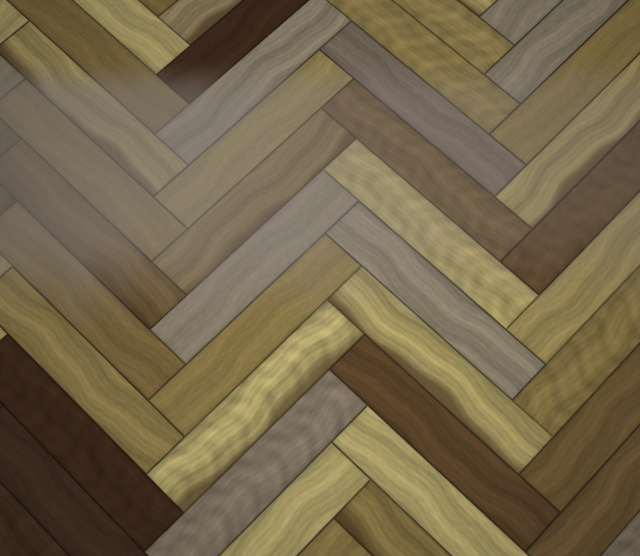
Reproduce this texture procedurally as a Shadertoy shader.

```glsl
// Worn herringbone parquet of mixed hardwood planks under a soft, hazy reflection.

#define PERIOD 0.1179     // vertical step between planks, in canvas heights
#define SPACING 2.436     // distance between zigzag spines, in periods
#define SQUASH 0.85       // foreshortening of the floor
#define TILT 0.1945       // perspective growth toward the bottom
#define SEAM 0.012        // half width of a joint, in periods
#define GRAIN 0.17        // contrast of the wood grain
#define HAZE 0.62         // strength of the reflection

const vec3 UMBER  = vec3(0.32, 0.235, 0.145);
const vec3 OCHRE  = vec3(0.49, 0.42, 0.25);
const vec3 STRAW  = vec3(0.63, 0.58, 0.38);
const vec3 ASH    = vec3(0.46, 0.42, 0.39);
const vec3 WALNUT = vec3(0.22, 0.145, 0.10);
const vec3 GLOSS  = vec3(0.52, 0.49, 0.48);

vec3 hash3(vec2 p) {
    vec3 v = fract(p.xyx * vec3(0.1031, 0.1030, 0.0973) + 0.37);
    v += dot(v, v.yxz + 33.33);
    return fract((v.xxy + v.yzz) * v.zyx);
}

// Distance to the nearest scattered point
float cellular(vec2 p) {
    vec2 cell = floor(p);
    float nearest = 2.0;
    for (int j = -1; j <= 1; j++)
        for (int i = -1; i <= 1; i++) {
            vec2 c = cell + vec2(i, j);
            nearest = min(nearest, length(c + hash3(c).xy - p));
        }
    return nearest;
}

// Horizontal offset of the zigzag spine
float zigzag(float y) { return abs(fract(y) - 0.5) - 0.25; }

float spineX(float i, float y) {
    return i * SPACING + zigzag(y - mod(i, 2.0) * SPACING);
}

// Wood of one plank; w.x runs along it, w.y (0 to 1) across it
vec3 wood(vec2 w, vec2 id, float darkZone) {
    vec3 r = hash3(id + 17.0);
    vec3 s = hash3(id * 1.7 + 41.0);

    vec3 col = mix(UMBER, OCHRE, smoothstep(0.0, 0.35, r.x));
    col = mix(col, STRAW, smoothstep(0.35, 0.95, r.x));
    col = mix(col, ASH, 0.75 * smoothstep(0.74, 0.84, r.y));
    col = mix(col, WALNUT, 0.9 * max(darkZone, step(0.93, s.x)));

    // Long figure from bent, layered sines
    float bend = w.y + 0.09 * sin(w.x * 1.9 + r.z * 20.0)
               + 0.03 * sin(w.x * 5.3 + s.y * 20.0);
    float figure = 0.5 * sin(bend * 9.0 + r.x * 30.0)
                 + 0.3 * sin(bend * 23.0 + w.x * 0.8 + s.z * 30.0)
                 + 0.2 * sin(bend * 57.0 - w.x * 1.3);
    // Short pores and cross-grain shimmer
    float pores = cellular(vec2(w.x * 5.0, w.y * 22.0) + id * 13.0) - 0.45;
    float ripple = sin(w.x * 13.0 + 2.5 * sin(w.y * 5.0 + r.y * 9.0))
                 * sin(w.x * 4.1 + w.y * 3.0) * step(0.7, s.y);
    col *= 1.0 + GRAIN * (mix(0.4, 1.0, s.z) * figure + 0.55 * pores + 0.4 * ripple);

    // Heartwood stain along one side of some planks
    float stain = smoothstep(0.72, 0.98, bend) * step(0.72, s.z);
    return mix(col, UMBER * 0.85, 0.65 * stain);
}

vec3 parquet(vec2 p) {
    // Floor plane in periods, y pointing down
    vec2 q = vec2(p.x - 0.4129, p.y) / (1.0 + TILT * p.y);
    q = vec2(q.x - 0.1881, (q.y - 0.0368) / SQUASH) / PERIOD;

    // Column between two zigzag spines
    float column = floor(q.x / SPACING);
    if (q.x < spineX(column, q.y)) column -= 1.0;
    else if (q.x > spineX(column + 1.0, q.y)) column += 1.0;

    // Planks fall to the right in even columns and rise in odd ones
    float odd = mod(column, 2.0);
    float slope = 1.0 - 2.0 * odd;
    float t = q.y - slope * (q.x - (column + odd) * SPACING) + 0.25 * slope;
    vec2 id = vec2(column, floor(t));
    float across = fract(t);
    float along = q.x + slope * q.y;
    vec2 centre = vec2((column + 0.5) * SPACING, id.y + 0.5 + 0.5 * SPACING);

    float darkZone = smoothstep(-3.0, -3.5, centre.x) * smoothstep(5.9, 6.6, centre.y);
    vec3 col = wood(vec2(along, across), id, darkZone);

    // Joints
    float side = min(across, 1.0 - across);
    float end = min(q.x - spineX(column, q.y), spineX(column + 1.0, q.y) - q.x);
    float d = 0.7071 * min(side, end);
    float wear = hash3(id + 5.0).z;
    col *= 1.0 - 0.12 * exp(-d * 28.0);
    col *= 1.0 - mix(0.25, 0.55, wear) * (1.0 - smoothstep(SEAM * 0.4, SEAM * 1.7, d));

    // Reflection with a ragged lower rim, shifting from plank to plank
    float rag = 0.05 * (wear - 0.5) + 0.012 * sin(p.x * 31.0) + 0.008 * sin(p.x * 73.0 + 1.0);
    float haze = smoothstep(0.10, 0.18, p.y + 0.4 * rag)
               * (1.0 - smoothstep(0.42, 0.62, p.y + rag + 0.04 * p.x));
    haze *= mix(1.0, 0.5, smoothstep(0.1, 0.9, p.x));
    col = mix(col, GLOSS, HAZE * haze);

    // Light falloff
    vec2 off = p - vec2(0.62, 0.50);
    return col * (1.07 - 0.42 * dot(off, off));
}

void mainImage(out vec4 fragColor, in vec2 fragCoord) {
    vec3 sum = vec3(0.0);
    for (int k = 0; k < 4; k++) {
        vec2 jitter = vec2(k & 1, k >> 1) * 0.5 - 0.25;
        vec2 p = (fragCoord + jitter) / iResolution.y;
        sum += parquet(vec2(p.x, 1.0 - p.y));
    }
    fragColor = vec4(sum * 0.25, 1.0);
}
```
